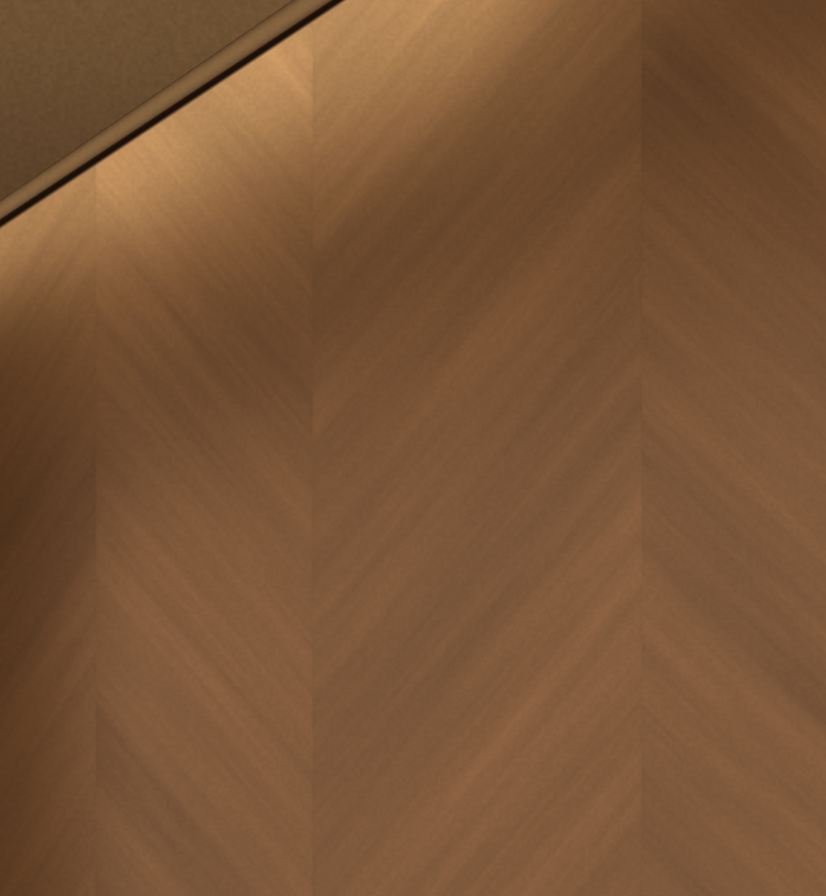
A WebGL 2 fragment shader for this texture:

```glsl
#version 300 es
precision highp float;
// Chevron wood veneer in four widening columns, lit from under a slanted rail.
uniform vec2 u_resolution;
out vec4 outColor;

float hash(vec2 p) {
  vec3 q = fract(vec3(p.xyx) * 0.1031);
  q += dot(q, q.yzx + 33.33);
  return fract((q.x + q.y) * q.z);
}

float noise(vec2 p) {
  vec2 i = floor(p), f = fract(p);
  f = f * f * (3.0 - 2.0 * f);
  return mix(mix(hash(i), hash(i + vec2(1, 0)), f.x),
             mix(hash(i + vec2(0, 1)), hash(i + vec2(1, 1)), f.x), f.y);
}

// Grain of one column: broad strips, fine streaks and fibres along its slope.
float grain(vec2 p, float column, float seam) {
  float rising = mod(column, 2.0) < 0.5 ? 1.0 : -1.0;
  float slope = column > 2.5 ? 0.95 : 1.2 + 0.4 * step(column, 0.5);
  float across = (p.y - rising * slope * (p.x - seam)) / sqrt(1.0 + slope * slope);
  float along = p.x + rising * p.y;
  vec2 offset = vec2(column * 17.0 + 40.0, 20.0);
  float strips = noise(vec2(across * 17.0, along * 1.5) + offset) - 0.5;
  float streaks = noise(vec2(across * 60.0, along * 2.5) + offset * 2.0) - 0.5;
  float fibres = noise(vec2(across * 190.0, along * 9.0) + offset * 3.0) - 0.5;
  return 0.095 * strips + 0.065 * streaks + 0.04 * fibres;
}

// Veneer columns blended over soft seams, each with its own faint tone.
float veneer(vec2 p) {
  float shade = grain(p, 0.0, 0.107);
  float seam = 0.107, width = 0.242;
  for (int i = 1; i < 4; i++) {
    float column = float(i);
    float tone = 0.012 * (mod(column, 2.0) - 0.5);
    float inside = smoothstep(-0.0015, 0.0015, p.x - seam);
    shade = mix(shade, grain(p, column, seam) - tone, inside);
    shade -= 0.012 * exp(-pow((p.x - seam) / 0.003, 2.0));
    seam += width;
    width *= 1.517;
  }
  return shade;
}

void main() {
  vec2 p = gl_FragCoord.xy / u_resolution.y;
  float px = 1.0 / u_resolution.y;
  float edge = (p.y - 0.746 - 0.661 * p.x) / 1.199;

  // Ambient light: paler to the lower right, darker along the left side
  float lower = smoothstep(0.75, 0.2, p.y - 0.25 * p.x);
  vec3 color = mix(vec3(0.43, 0.285, 0.17), vec3(0.5, 0.35, 0.235), lower);
  color = mix(color, vec3(0.32, 0.2, 0.105), 0.85 * smoothstep(0.17, -0.02, p.x));
  color *= 1.0 - 0.1 * exp(-pow((edge + 0.27) / 0.09, 2.0));

  // Warm glow that spreads wider toward the right and fades out there
  float reach = 0.085 + 0.15 * p.x;
  float glow = exp(-pow(edge / reach, 2.0)) * smoothstep(0.82, 0.5, p.x);
  glow *= mix(0.75, 1.0, smoothstep(0.0, 0.2, p.x));
  color = mix(color, vec3(0.76, 0.57, 0.37), glow);
  color *= 1.0 + 1.15 * veneer(p);

  // Wall behind the rail
  vec3 wall = mix(vec3(0.35, 0.25, 0.155), vec3(0.43, 0.32, 0.2), smoothstep(0.75, 1.0, p.y));
  wall *= 1.0 + 0.08 * (noise(p * 230.0) - 0.5);

  // Rounded rail over a dark gap
  float thickness = 0.025 + 0.02 * p.x;
  float t = clamp((edge - 0.007) / (thickness - 0.007), 0.0, 1.0);
  vec3 rail = mix(vec3(0.25, 0.17, 0.1), vec3(0.52, 0.39, 0.25), sqrt(4.0 * t * (1.0 - t)));
  vec3 gap = vec3(0.1, 0.06, 0.035);
  color = mix(color, gap, smoothstep(-0.0015 - px, 0.0015 + px, edge));
  color = mix(color, rail, smoothstep(-0.002, 0.002, edge - 0.007));
  color = mix(color, wall, smoothstep(-px, px, edge - thickness));

  // Fine surface mottling
  color *= 1.0 + 0.045 * (noise(p * 310.0 + 9.0) - 0.5);
  outColor = vec4(clamp(color, 0.0, 1.0), 1.0);
}
```
